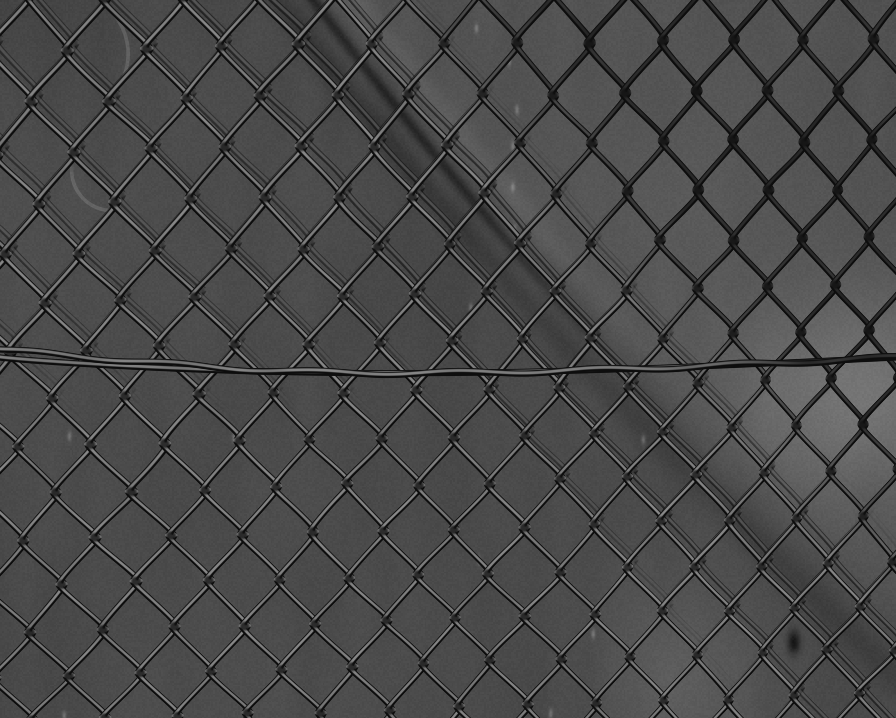
A Shadertoy shader for this pattern:

```glsl
// A chain-link fence with a sagging tension wire in front of a creased grey sheet.
// Zigzag wires are folded triangle waves on a gently warped lattice; value noise
// bends them, varies their shine and mottles the sheet. Canvas width is 1, y runs down.

const float TAU = 6.2831853;

float hash(vec2 p) {
    vec3 q = fract(p.xyx * vec3(.1031, .1030, .0973));
    q += dot(q, q.yzx + 33.33);
    return fract((q.x + q.y) * q.z);
}

float noise(vec2 p) {
    vec2 i = floor(p), f = fract(p);
    f = f * f * (3. - 2. * f);
    return mix(mix(hash(i), hash(i + vec2(1, 0)), f.x),
               mix(hash(i + vec2(0, 1)), hash(i + vec2(1, 1)), f.x), f.y);
}

float bump(vec2 d) { return exp(-dot(d, d)); }

// Filled band of the given half width, smoothed over about a pixel
float band(float d, float halfWidth, float px) {
    return 1. - smoothstep(halfWidth - .6 * px, halfWidth + .6 * px, abs(d));
}

// Lattice coordinates: knots lie at whole and at half-shifted cells
vec2 meshCoords(vec2 p) {
    p += .006 * (vec2(noise(p * 11.), noise(p * 11. + 40.)) - .5);
    float x = p.x - (p.y - .276) * (.066 - .092 * p.x) - .4206;
    float y = p.y - .2826 + p.x * (.019 + .027 * (p.y - .276));
    return vec2(x / .0811 + .75 * x * x, y / .1107 + y * y);
}

// Signed distance right of the diagonal fold in the sheet
float foldSide(vec2 p) { return p.x - .345 - .75 * p.y - .2 * p.y * p.y; }

float sheet(vec2 p, float fold, float px) {
    float tone = .262 + .035 * noise(p * 4.) + .02 * noise(p * vec2(35, 9));
    tone += .045 * smoothstep(-.01, .1, fold);

    // Creases along the fold, fading downwards
    float fade = 1. - smoothstep(.15, .55, p.y);
    tone -= .13 * fade * bump(vec2((fold - .005) / .012));
    tone -= .07 * fade * bump(vec2((fold + .035) / .025));
    tone += .06 * fade * bump(vec2((fold - .05) / .03));
    tone -= .05 * bump(vec2((fold + .025) / .04)) * smoothstep(.3, .5, p.y);

    // Light caught by the bulges at the right
    tone += .13 * bump((p - vec2(.95, .44)) / vec2(.12, .11));
    tone += .08 * bump((p - vec2(.76, .76)) / vec2(.09, .11));

    // Scuffed arcs, a small tear and pale specks
    vec2 a = p - vec2(.075, .06), b = p - vec2(.125, .19);
    tone += .09 * band(length(a) - .068, .002, px) * smoothstep(.045, .06, a.x);
    tone += .09 * band(length(b) - .045, .002, px) * smoothstep(.01, .035, b.y - b.x - .02);
    tone -= .22 * bump((p - vec2(.886, .717)) / vec2(.007, .013));
    vec2 cell = floor(p * 22.), f = fract(p * 22.) - .5;
    tone += .15 * step(.96, hash(cell)) * bump((f - .3 * hash(cell + 7.)) / vec2(.05, .12));

    return tone + .025 * (hash(floor(p * 500.)) - .5);
}

// Dark round wire with a glint on its upward side
void paintWire(inout float tone, float d, float up, float glint, float opacity, float px) {
    float shine = 1. - smoothstep(.0006, .0026, abs(up - .0007));
    tone = mix(tone, mix(.05, glint, shine), opacity * band(d, .0035, px));
}

// Upright zigzag wires, each overlapping its neighbours at the knots
void paintMesh(inout float tone, vec2 m, float glint, float opacity, float px) {
    float zigzag = asin(.97 * cos(TAU * m.y)) / 1.325;
    for (int i = -1; i <= 1; i++) {
        float wire = floor(2. * m.x) + float(i);
        float side = mod(wire, 2.) < .5 ? -1. : 1.;
        float d = .065 * (m.x - .5 * wire - .25 - side * .28 * zigzag);
        float up = d * clamp(-5. * side * sin(TAU * m.y), -1., 1.);
        paintWire(tone, d, up, glint, opacity, px);
    }
    // Shaded hooks at the knots
    vec2 scale = vec2(.0811, .1107);
    float knot = min(length((fract(m + .5) - .5) * scale), length((fract(m) - .5) * scale));
    tone = mix(tone, .06, .75 * opacity * (1. - smoothstep(.003, .0075, knot)));
}

void mainImage(out vec4 fragColor, in vec2 fragCoord) {
    float px = 1. / iResolution.x;
    vec2 p = vec2(fragCoord.x, iResolution.y - fragCoord.y) * px;
    float fold = foldSide(p);
    float tone = sheet(p, fold, px);

    // Wires shine at the left and turn black at the right
    float glint = mix(.49, .17, smoothstep(.0, .28, fold));
    glint += .1 * (noise(p * 30.) - .5);

    // Reflected mesh, strongest near the fold and at the upper left
    vec2 m = meshCoords(p);
    float near = 1. - smoothstep(.08, .2, abs(fold + .04));
    near = max(near, .8 * (1. - smoothstep(.3, .5, p.y)) * (1. - smoothstep(-.1, .1, fold)));
    float shift = .05 + .05 * noise(p * 5. + 9.);
    paintMesh(tone, m + vec2(-shift, shift), .36, .6 * near, px);
    paintMesh(tone, m, glint, 1., px);

    // Tension wire: two strands that part at the left
    float sag = .399 + .0175 * sin(.5 * TAU * pow(p.x, .85));
    float part = .009 * (1. - smoothstep(.0, .4, p.x)) + .002 * sin(40. * p.x);
    for (int i = 0; i < 2; i++) {
        float d = p.y - sag + part * float(i);
        paintWire(tone, d, -d, glint, 1., px);
    }
    fragColor = vec4(vec3(clamp(tone, 0., 1.)), 1.);
}
```
